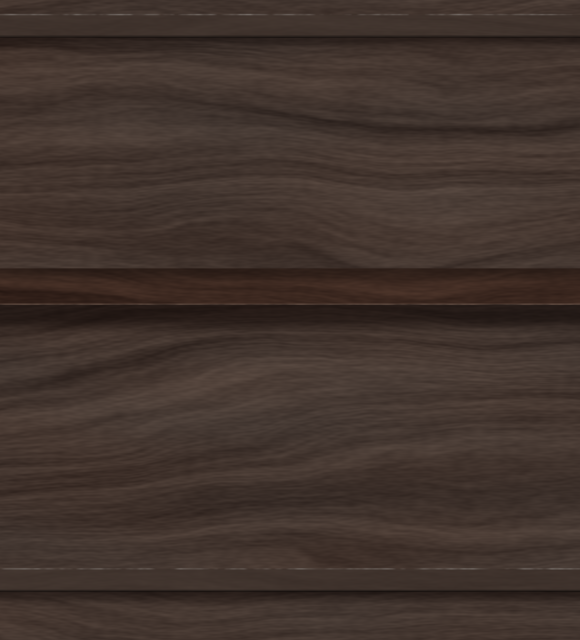
This texture is drawn by a WebGL 2 fragment shader. Its source:

```glsl
#version 300 es
precision highp float;
// Dark walnut cladding: wide horizontal boards, each ending in a bevelled strip
// and casting a shadow on the next. Two board profiles alternate down the wall;
// the grain is warped, stretched gradient noise, reseeded for every board.

uniform vec2 u_resolution;
out vec4 fragColor;

// Layout, in canvas heights measured downwards
const float FIRST_EDGE = 0.0573;      // top of the first whole board
const float PERIOD = 0.866;           // one plain board plus one deep board
const float PLAIN_HEIGHT = 0.418;     // the rest of the period is the deep board
const float RED_BEVEL = 0.056;        // bevel height below the plain board
const float GREY_BEVEL = 0.0345;      // bevel height below the deep board
const float LINE_HALF_WIDTH = 0.0008;

// Colours
const vec3 WOOD_DARK = vec3(0.175, 0.130, 0.112);
const vec3 WOOD_LIGHT = vec3(0.335, 0.275, 0.243);
const vec3 RED_TINT = vec3(0.88, 0.74, 0.67);
const vec3 GREY_TINT = vec3(0.97, 0.98, 0.98);
const vec3 SHADOW_TINT = vec3(0.54, 0.49, 0.48);
const vec3 RED_GLINT = vec3(0.37, 0.29, 0.25);
const vec3 PALE_GLINT = vec3(0.46, 0.43, 0.41);

// Grain
const float FIGURE_WARP = 0.085;      // size of the arches and eyes
const float RING_CONTRAST = 0.42;
const float FIBRE_CONTRAST = 0.24;
const float VEIN_DEPTH = 0.30;

vec2 gradientAt(ivec2 cell) {
    uint h = uint(cell.x) * 1597334677u ^ uint(cell.y) * 3812015801u;
    h = (h ^ (h >> 15)) * 2246822519u;
    h = (h ^ (h >> 13)) * 3266489917u;
    float angle = float((h >> 8) & 65535u) * (6.28319 / 65536.0);
    return vec2(cos(angle), sin(angle));
}

float gradientNoise(vec2 p) {
    vec2 cell = floor(p), f = p - cell;
    ivec2 c = ivec2(cell);
    vec2 w = f * f * f * (f * (f * 6.0 - 15.0) + 10.0);
    float a = dot(gradientAt(c), f);
    float b = dot(gradientAt(c + ivec2(1, 0)), f - vec2(1.0, 0.0));
    float d = dot(gradientAt(c + ivec2(0, 1)), f - vec2(0.0, 1.0));
    float e = dot(gradientAt(c + ivec2(1, 1)), f - vec2(1.0, 1.0));
    return mix(mix(a, b, w.x), mix(d, e, w.x), w.y);
}

// Grain brightness: 0 is dark vein, 1 is pale streak
float woodTone(vec2 p, float seed, float tilt) {
    vec2 q = p + seed * vec2(7.31, 3.17);
    float warp = FIGURE_WARP * gradientNoise(q * vec2(1.7, 5.0))
               + 0.018 * gradientNoise(q * vec2(4.5, 13.0))
               + 0.003 * gradientNoise(q * vec2(18.0, 40.0));
    float ring = q.y + tilt * p.x + warp;

    float rings = gradientNoise(vec2(q.x * 0.8, ring * 32.0))
                + 0.65 * gradientNoise(vec2(q.x * 1.6, ring * 85.0));
    float veinField = gradientNoise(vec2(q.x * 1.1 + 9.0, ring * 24.0));
    float vein = smoothstep(0.20, 0.50, veinField);
    float fibres = gradientNoise(vec2(q.x * 14.0, ring * 190.0))
                 + 0.8 * gradientNoise(q * vec2(55.0, 270.0));
    float patches = gradientNoise(q * vec2(2.0, 7.0) + 31.0);

    return 0.56 + RING_CONTRAST * rings + FIBRE_CONTRAST * fibres
         + 0.16 * patches - VEIN_DEPTH * vein;
}

vec3 woodColor(float tone) {
    return mix(WOOD_DARK, WOOD_LIGHT, clamp(tone, -0.15, 1.2));
}

void main() {
    vec2 p = gl_FragCoord.xy / u_resolution.y;
    p.y = 1.0 - p.y;
    float pixel = 1.0 / u_resolution.y;

    // Find the board and the distances to its two edges
    float row = floor((p.y - FIRST_EDGE) / PERIOD);
    float v = p.y - FIRST_EDGE - row * PERIOD;
    bool deep = v >= PLAIN_HEIGHT;
    float fromTop = deep ? v - PLAIN_HEIGHT : v;
    float toBottom = (deep ? PERIOD : PLAIN_HEIGHT) - v;
    float bevelHeight = deep ? GREY_BEVEL : RED_BEVEL;
    float seed = 2.0 * row + (deep ? 1.0 : 0.0) + 5.0;

    // Board face, with a faint warm and cool drift
    vec3 face = woodColor(woodTone(p, seed, deep ? 0.05 : -0.015));
    float warmth = gradientNoise(p * vec2(2.5, 11.0) + seed * 4.7);
    face += warmth * vec3(0.014, 0.0, -0.006);

    // Bevel: muted grey strip, or red-brown strip that brightens downwards
    float bevelTone = woodTone(p, seed + 0.43, 0.0);
    float across = clamp(1.0 - toBottom / bevelHeight, 0.0, 1.0);
    vec3 bevel = deep ? woodColor(mix(0.50, bevelTone, 0.35)) * GREY_TINT
                      : woodColor(bevelTone) * RED_TINT
                        * mix(0.72, 1.04, smoothstep(0.0, 0.5, across));
    float onBevel = smoothstep(-pixel, pixel, bevelHeight - toBottom);
    vec3 color = mix(face, bevel, onBevel);

    // Shadow under the board above: long on deep boards, short on plain ones
    float ripple = 0.004 * gradientNoise(vec2(p.x * 3.0, seed));
    float shade = deep ? 1.0 - smoothstep(0.020, 0.052, fromTop + ripple)
                       : 0.85 * (1.0 - smoothstep(0.0, 0.026, fromTop + ripple));
    color *= mix(vec3(1.0), SHADOW_TINT, shade);
    float greyEdge = deep ? toBottom : fromTop;
    color *= 1.0 - 0.35 * (1.0 - smoothstep(0.0005, 0.003, greyEdge));

    // Worn glints: continuous on the red lip, broken above the grey bevel
    float redLine = abs(v - PLAIN_HEIGHT);
    float greyLine = abs(v - (PERIOD - GREY_BEVEL));
    float wear = gradientNoise(vec2(p.x * 24.0, row * 3.7 + 0.4))
               + 0.6 * gradientNoise(vec2(p.x * 90.0, row * 5.3 + 0.7));
    float redGlint = 1.0 - smoothstep(0.0, LINE_HALF_WIDTH + pixel, redLine);
    float greyGlint = 1.0 - smoothstep(0.0, LINE_HALF_WIDTH + pixel, greyLine);
    color = mix(color, RED_GLINT, redGlint * clamp(0.70 + 0.5 * wear, 0.0, 1.0));
    color = mix(color, PALE_GLINT, greyGlint * clamp(0.32 + 0.9 * wear, 0.0, 0.9));

    fragColor = vec4(color, 1.0);
}
```
